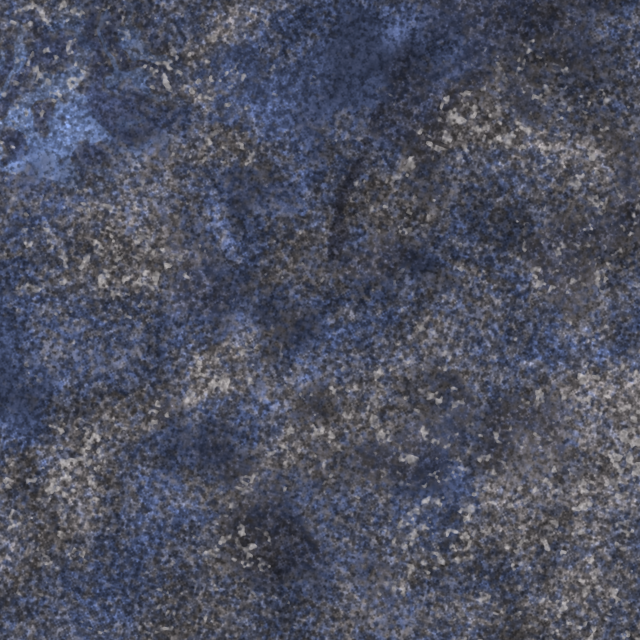
Write a Shadertoy shader that draws this texture.

```glsl
// Polished blue granite: slate blue and warm grey minerals under a fine grain.
// Warped fractal noise lays out the minerals and dark stains, clustered noise
// adds pale flecks; a folded seam and a dark rift break up the even field.

const vec3 BLUE_SLATE = vec3(0.245, 0.285, 0.400);
const vec3 WARM_GREY  = vec3(0.362, 0.348, 0.356);
const vec3 DARK_STAIN = vec3(0.170, 0.172, 0.215);
const vec3 PALE_FLECK = vec3(0.660, 0.645, 0.645);
const vec3 SKY_SEAM   = vec3(0.390, 0.470, 0.640);
const vec3 DEEP_FOLD  = vec3(0.205, 0.225, 0.320);

const float WARP_SCALE     = 4.0;
const float WARP_AMOUNT    = 0.13;
const float STREAK_ANGLE   = 0.45;
const vec2  STREAK_SCALE   = vec2(4.5, 9.0);
const float GRAIN_SCALE    = 165.0;
const float GRAIN_CONTRAST = 0.62;
const float CLOUD_CONTRAST = 0.38;
const float BROAD_CONTRAST = 0.20;
const float FLECK_SCALE    = 85.0;
const vec2  FOLD_CENTER    = vec2(0.11, 0.86);
const vec2  FOLD_RADIUS    = vec2(0.16, 0.19);
const float FOLD_BANDS     = 95.0;
const vec2  RIFT_START     = vec2(0.525, 0.61);
const vec2  RIFT_END       = vec2(0.600, 0.82);
const float RIFT_WIDTH     = 0.016;

float hash(vec2 p) {
    vec3 h = fract(p.xyx * 0.1031);
    h += dot(h, h.yzx + 33.33);
    return fract((h.x + h.y) * h.z);
}

mat2 rotation(float angle) {
    float c = cos(angle), s = sin(angle);
    return mat2(c, -s, s, c);
}

// Smooth value noise in -1..1
float noise(vec2 p) {
    vec2 cell = floor(p), f = p - cell;
    f = f * f * f * (f * (f * 6.0 - 15.0) + 10.0);
    float low  = mix(hash(cell), hash(cell + vec2(1, 0)), f.x);
    float high = mix(hash(cell + vec2(0, 1)), hash(cell + vec2(1, 1)), f.x);
    return 2.0 * mix(low, high, f.y) - 1.0;
}

float fbm(vec2 p) {
    float sum = 0.0, amplitude = 0.5;
    mat2 turn = 2.03 * rotation(0.65);
    for (int i = 0; i < 5; i++) {
        sum += amplitude * noise(p);
        p = turn * p + 17.3;
        amplitude *= 0.5;
    }
    return sum;
}

float segmentDistance(vec2 p, vec2 a, vec2 b) {
    vec2 ab = b - a;
    float t = clamp(dot(p - a, ab) / dot(ab, ab), 0.0, 1.0);
    return length(p - a - t * ab);
}

void mainImage(out vec4 fragColor, in vec2 fragCoord) {
    vec2 uv = fragCoord / iResolution.y;
    vec2 warp = vec2(fbm(uv * WARP_SCALE + 31.0), fbm(uv * WARP_SCALE + 74.0));
    vec2 q = uv + WARP_AMOUNT * warp;

    // Fine grain, turned off the pixel axes
    vec2 g = rotation(0.5) * uv * GRAIN_SCALE + 200.0;
    float grain = 0.6 * noise(g) + 0.4 * noise(rotation(0.8) * g * 1.95 + 91.0);

    // Slanted mineral clusters and smoother blue lenses
    float cluster = fbm(rotation(STREAK_ANGLE) * q * STREAK_SCALE + 50.0);
    float lens = smoothstep(0.20, 0.50, fbm(q * 4.5 + 120.0));
    float hueGrain = noise(rotation(1.1) * uv * 125.0 + 300.0);
    float warmth = 0.52 + 1.05 * cluster + 0.45 * hueGrain - 0.5 * lens;
    vec3 color = mix(BLUE_SLATE, WARM_GREY, clamp(warmth, 0.0, 1.0));

    // Folded bands of light and deep blue
    vec2 fold = (q - FOLD_CENTER) / FOLD_RADIUS;
    float foldMask = 1.0 - smoothstep(0.45, 1.15, length(fold));
    float band = sin(FOLD_BANDS * (q.x + 0.25 * warp.y) + 7.0 * q.y);
    float sky = smoothstep(0.25, 0.95, band + 0.9 * fbm(uv * 22.0));
    color = mix(color, DEEP_FOLD, 0.60 * foldMask * smoothstep(0.0, 0.8, -band));
    color = mix(color, SKY_SEAM, 0.65 * foldMask * sky);

    // Dark stains and the rift
    float stain = smoothstep(0.15, 0.52, fbm(q * 7.0 + 160.0) + 0.3 * grain);
    float riftDistance = segmentDistance(uv + 0.07 * warp, RIFT_START, RIFT_END);
    riftDistance += 0.016 * fbm(uv * 30.0 + 12.0);
    float rift = 1.0 - smoothstep(0.3 * RIFT_WIDTH, RIFT_WIDTH, riftDistance);
    color = mix(color, DARK_STAIN, max(0.48 * stain, 0.65 * rift));

    // Brightness on three scales; lenses and folds are calmer
    float calm = 1.0 - 0.25 * max(lens, foldMask);
    float tone = GRAIN_CONTRAST * calm * grain
               + CLOUD_CONTRAST * fbm(q * 17.0 + 210.0)
               + BROAD_CONTRAST * fbm(q * 3.0 + 260.0);
    color *= 0.985 * exp(tone);

    // Pale flecks gathered in the warm clusters
    vec2 s = rotation(0.3) * uv * FLECK_SCALE + 400.0;
    float speck = 0.6 * noise(s) + 0.4 * noise(rotation(0.9) * s * 2.2 + 37.0);
    float density = 0.9 * cluster + 0.35 * fbm(q * 12.0 + 330.0) - 0.28;
    float fleck = smoothstep(0.15, 0.75, speck + density - 0.25 * rift);
    color = mix(color, PALE_FLECK * (1.0 + 0.25 * grain), 0.8 * fleck);

    fragColor = vec4(clamp(color, 0.0, 1.0), 1.0);
}
```
